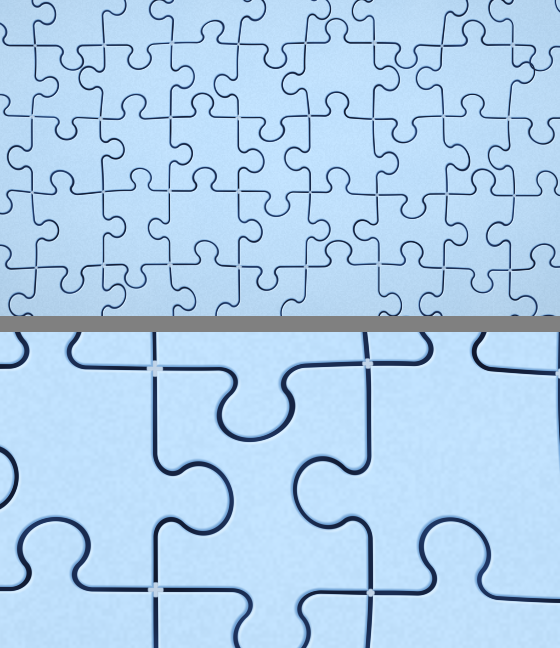
Top: the whole. Bottom: its middle third, enlarged.
Reproduce this pattern procedurally as a Shadertoy shader.

```glsl
// Pale blue jigsaw sheet: interlocking pieces with dark seams and lit rims.

const vec2 CELL = vec2(0.2155, 0.2353);   // piece size, in canvas heights
const vec2 ORIGIN = vec2(0.111, 0.140);   // first seam crossing, from top left

// One bit per column: set bits turn a tab right (upright seams) or down (level seams).
const int RIGHT_TABS[5] = int[5](91, 421, 366, 347, 422);
const int DOWN_TABS[4] = int[4](342, 338, 81, 150);

float hash(vec2 p) {
    vec3 q = fract(vec3(p.xyx) * 0.1031);
    q += dot(q, q.yzx + 33.33);
    return fract((q.x + q.y) * q.z);
}

float valueNoise(vec2 p) {
    vec2 cell = floor(p), t = fract(p);
    t = t * t * (3.0 - 2.0 * t);
    return mix(mix(hash(cell), hash(cell + vec2(1, 0)), t.x),
               mix(hash(cell + vec2(0, 1)), hash(cell + vec2(1, 1)), t.x), t.y);
}

// Gentle drift that keeps the seams from being ruler straight.
vec2 bend(vec2 p, float amount) {
    return p + amount * (vec2(valueNoise(p * 5.0 + 40.0), valueNoise(p * 5.0 + 80.0)) - 0.5);
}

float tabSign(int mask, int column) {
    return ((mask >> clamp(column, 0, 8)) & 1) == 1 ? 1.0 : -1.0;
}

// Distance to a straight edge with a round tab at x = 0 pointing to +y.
float tabDistance(vec2 p, float size) {
    float headRadius = 0.0300 * size, headHeight = 0.0455 * size, fillet = 0.0165 * size;
    float reach = headRadius + fillet, rise = headHeight - fillet;
    vec2 q = vec2(abs(p.x) / 1.18, p.y);
    vec2 head = vec2(0.0, headHeight);
    vec2 neck = vec2(sqrt(reach * reach - rise * rise), fillet);

    float d = length(vec2(max(neck.x - q.x, 0.0), q.y));
    vec2 fromNeck = q - neck, fromHead = q - head;
    vec2 bisector = normalize(vec2(0.0, -1.0) + normalize(head - neck));
    if (dot(fromNeck, bisector) > -bisector.y * length(fromNeck))
        d = min(d, abs(length(fromNeck) - fillet));
    vec2 toNeck = neck - head;
    if (toNeck.x * fromHead.y - toNeck.y * fromHead.x > 0.0)
        d = min(d, abs(length(fromHead) - headRadius));
    return d;
}

// One seam: place, lean and size of the tab vary with its seed.
float seamDistance(vec2 p, float direction, float wander, vec2 seed) {
    p.x -= wander * (hash(seed) - 0.5);
    p.y *= direction;
    p.x += p.y * 0.35 * (hash(seed + 17.0) - 0.5);
    return tabDistance(p, mix(0.92, 1.06, hash(seed + 31.0)));
}

// Distance to the nearest upright or level seam.
float puzzleDistance(vec2 p) {
    vec2 grid = (bend(p, 0.022) - ORIGIN) / CELL;
    vec2 line = floor(grid + 0.5), piece = floor(grid);
    vec2 toLine = (grid - line) * CELL;
    vec2 toMiddle = (grid - piece - 0.5) * CELL;
    int row = clamp(int(piece.y) + 1, 0, 4);
    int level = clamp(int(line.y), 0, 3);
    float rightward = tabSign(RIGHT_TABS[row], int(line.x));
    float downward = tabSign(DOWN_TABS[level], int(piece.x) + 1);
    float upright = seamDistance(vec2(toMiddle.y, toLine.x), rightward, 0.055,
                                 vec2(line.x, piece.y) + 5.0);
    float flatSeam = seamDistance(vec2(toMiddle.x, toLine.y), downward, 0.030,
                                  vec2(piece.x, line.y) + 63.0);
    return min(upright, flatSeam);
}

float band(float d, float halfWidth, float soft) {
    return 1.0 - smoothstep(halfWidth - soft, halfWidth + soft, d);
}

// Card surface: broad light falloff, faint mottling and fine grain.
vec3 cardColor(vec2 p, float aspect) {
    vec2 fromLight = (p - vec2(0.5 * aspect, 0.42)) / vec2(aspect, 1.0);
    float light = 1.025 - 0.16 * dot(fromLight, fromLight);
    float mottle = valueNoise(p * 9.0) - 0.5;
    float grain = valueNoise(p * 260.0) - 0.5;
    return vec3(0.735, 0.862, 0.970) * light + vec3(0.018, 0.012, 0.006) * mottle + 0.030 * grain;
}

void mainImage(out vec4 fragColor, in vec2 fragCoord) {
    vec2 p = fragCoord / iResolution.y;
    p.y = 1.0 - p.y;
    float pixel = 1.0 / iResolution.y;
    vec3 color = cardColor(p, iResolution.x / iResolution.y);

    // Lit rim to the lower right, blue shade to the upper left.
    float seam = puzzleDistance(p);
    float rim = band(puzzleDistance(p - 0.0026), 0.0018, 0.0012 + 0.5 * pixel);
    float shade = band(puzzleDistance(p + 0.0010), 0.0030, 0.0012 + 0.5 * pixel);
    color = mix(color, vec3(0.90, 0.96, 1.0), 0.65 * rim);
    color = mix(color, vec3(0.34, 0.56, 0.79), 0.75 * shade);

    // Dark gap of uneven width, closed by pale chips at the crossings.
    float gapWidth = mix(0.0017, 0.0026, valueNoise(p * 14.0));
    float gap = band(seam, gapWidth, 0.6 * pixel);
    vec2 grid = (bend(p, 0.022) - ORIGIN) / CELL;
    vec2 crossing = floor(grid + 0.5);
    float chipSize = mix(0.004, 0.009, hash(crossing + 9.0));
    float chip = band(length((grid - crossing) * CELL), chipSize, pixel);
    vec3 gapColor = mix(vec3(0.06, 0.09, 0.17), vec3(0.13, 0.23, 0.42), valueNoise(p * 22.0));
    color = mix(color, gapColor, gap * (1.0 - 0.75 * chip));
    color = mix(color, vec3(0.92, 0.96, 1.0), 0.7 * chip * band(seam, 0.0022, pixel));

    fragColor = vec4(clamp(color, 0.0, 1.0), 1.0);
}
```
